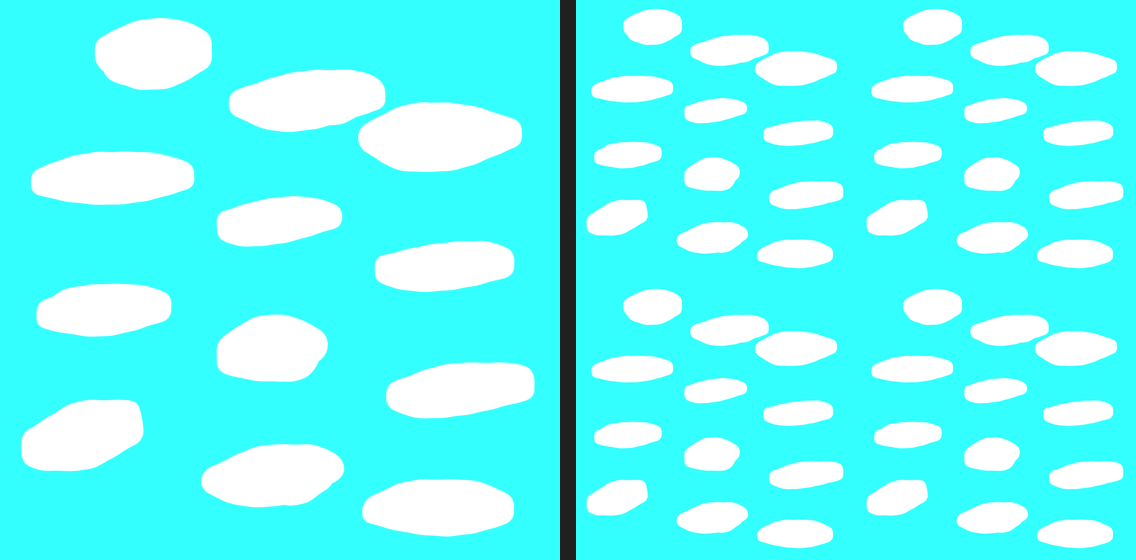
Left: one tile. Right: repeated 2 by 2.
Write a WebGL 1 fragment shader that draws this pattern.

```glsl
precision highp float;

uniform vec2 u_resolution;

const vec3 SKY = vec3(0.2, 1.0, 1.0);
const vec3 CLOUD = vec3(1.0);
const float CLOUD_COUNT = 12.0;
const float COLUMNS = 3.0;

float hash(float n) {
  return fract(sin(n * 12.9898) * 43758.5453);
}

// Random value in -1..1
float spread(float seed) {
  return hash(seed) * 2.0 - 1.0;
}

float smoothMax(float a, float b, float radius) {
  float blend = max(radius - abs(a - b), 0.0) / radius;
  return max(a, b) + blend * blend * radius * 0.25;
}

// Shortest offset between two points on the repeating tile
vec2 wrapOffset(vec2 p, vec2 center) {
  return fract(p - center + 0.5) - 0.5;
}

// Box with four unequal bevels; tilt lengthens one diagonal pair
float bevelledBox(vec2 p, vec2 size, float tilt, float seed) {
  vec2 edge = abs(p) - size;
  float d = smoothMax(edge.x, edge.y, 0.01);
  for (int i = 0; i < 4; i++) {
    float corner = float(i);
    vec2 side = vec2(mod(corner, 2.0), floor(corner / 2.0)) * 2.0 - 1.0;
    float lean = tilt * side.x * side.y;
    float flatPart = 0.38 + 0.42 * lean + 0.18 * spread(seed + corner);
    float endPart = 0.4 + 0.34 * lean + 0.16 * spread(seed + corner + 4.0);
    vec2 normal = normalize(vec2(1.0 - endPart, 1.0 - flatPart) * size.yx);
    float bevel = dot(p * side - vec2(1.0, endPart) * size, normal);
    d = smoothMax(d, bevel, 0.016);
  }
  return d;
}

// Main body plus a smaller stroke that leaves dips and notches
float cloudDistance(vec2 p, float seed) {
  vec2 size = vec2(0.118 + 0.032 * spread(seed + 1.0),
                   0.054 + 0.010 * spread(seed + 2.0));
  float tilt = 0.25 + 0.6 * spread(seed + 3.0);
  float body = bevelledBox(p, size, tilt, seed + 10.0);

  vec2 shift = size * vec2(0.35 * sign(spread(seed + 4.0)),
                           0.2 * spread(seed + 5.0));
  float stroke = bevelledBox(p - shift, size * vec2(0.52, 0.82),
                             tilt, seed + 20.0);
  float wobble = 0.0004 * sin(p.x * 130.0 + p.y * 60.0 + seed);
  return min(body, stroke) + wobble;
}

// Climbing diagonals of three; higher ones draw in and drift right
vec2 cloudCenter(float index, float seed) {
  float height = index / (CLOUD_COUNT - 1.0);
  float column = 1.0 - mod(index, COLUMNS);
  float x = 0.47 + 0.06 * height + 0.33 * column * (1.0 - 0.15 * height);
  float y = mix(0.085, 0.9, height);
  return vec2(x + 0.025 * spread(seed + 6.0), y + 0.012 * spread(seed + 7.0));
}

void main() {
  vec2 uv = gl_FragCoord.xy / u_resolution;
  float pixel = 1.0 / min(u_resolution.x, u_resolution.y);

  float d = 1.0;
  for (int i = 0; i < int(CLOUD_COUNT); i++) {
    float index = float(i);
    float seed = index * 37.7 + 5.3;
    vec2 p = wrapOffset(uv, cloudCenter(index, seed));
    d = min(d, cloudDistance(p, seed));
  }

  float cover = 1.0 - smoothstep(-0.75 * pixel, 0.75 * pixel, d);
  gl_FragColor = vec4(mix(SKY, CLOUD, cover), 1.0);
}
```
